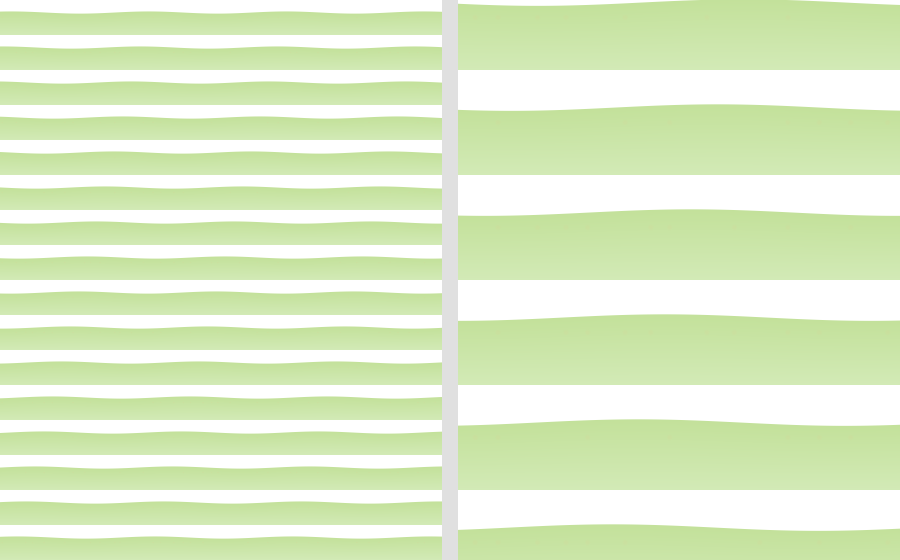
Left, the full canvas; right, a detail of the centre.
Give the GLSL for this pattern, as a Shadertoy shader.

```glsl
// Sixteen green bands on white, each with a flat base and a gently waving top.
// A sine wave, shifted a little on every row, sets the top edge and bends the
// vertical gradient; a thin line of hashed specks adds a trace of wear.

float hash(vec2 p) {
    return fract(sin(dot(p, vec2(127.1, 311.7))) * 43758.5453);
}

// Faint round specks scattered along the middle of a band
float specks(vec2 p, float row) {
    float cell = floor(p.x / 0.28);
    float x = (cell + 0.2 + 0.6 * hash(vec2(cell, 3.0))) * 0.28;
    float present = step(0.45, hash(vec2(cell, row + 17.0)));
    return present * (1.0 - smoothstep(0.01, 0.035, length(p - vec2(x, 0.5))));
}

void mainImage(out vec4 fragColor, in vec2 fragCoord) {
    // One unit is the height of a row
    float pixel = 16.0 / iResolution.y;
    vec2 p = fragCoord * pixel;

    // Row borders lie inside the white gap, so both band edges can be smoothed
    float row = floor(p.y + 0.15);
    float height = p.y - row;

    // Waving top edge, its phase moving on with each row downward
    float wave = sin(1.6 * p.x + 0.4 * (15.0 - row) + 1.05);
    float top = 0.642 + 0.031 * wave;

    float band = clamp((top - height) / pixel + 0.5, 0.0, 1.0)
               * clamp(height / pixel + 0.5, 0.0, 1.0);

    // Pale base rising to a deeper green under the crest
    float rise = clamp(height / top, 0.0, 1.0);
    vec3 green = mix(vec3(0.825, 0.917, 0.715), vec3(0.765, 0.882, 0.605), rise);
    green += vec3(0.012, -0.012, -0.008) * specks(vec2(p.x, height), row);

    fragColor = vec4(mix(vec3(1.0), green, band), 1.0);
}
```
